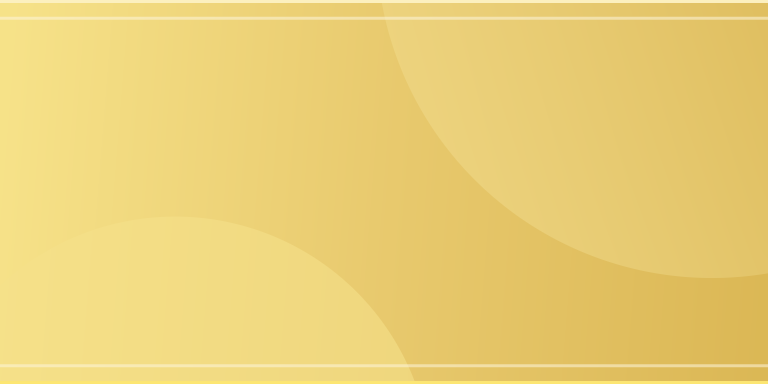
Reproduce this background procedurally as a Shadertoy shader.

```glsl
// Golden banner: a soft left-to-right gradient with two translucent discs
// cut off by the canvas, framed by thin cream rules and bright edge strips.
// Everything is layered by mixing with antialiased distance masks.

// Coverage of a shape from its signed distance, in units of canvas height.
float coverage(float dist) {
    return clamp(0.5 - dist * iResolution.y, 0.0, 1.0);
}

float disc(vec2 p, vec2 center, float radius) {
    return coverage(length(p - center) - radius);
}

float band(float y, float center, float halfWidth) {
    return coverage(abs(y - center) - halfWidth);
}

void mainImage(out vec4 fragColor, in vec2 fragCoord) {
    vec2 p = fragCoord / iResolution.y;
    vec2 uv = fragCoord / iResolution.xy;

    // Gold gradient, slightly tilted so the lower right is darkest
    vec3 paleGold = vec3(0.965, 0.885, 0.535);
    vec3 midGold = vec3(0.91, 0.79, 0.43);
    vec3 deepGold = vec3(0.86, 0.72, 0.335);
    float t = clamp(uv.x + 0.04 * (0.5 - uv.y), 0.0, 1.0);
    vec3 color = mix(paleGold, midGold, min(2.0 * t, 1.0));
    color = mix(color, deepGold, max(2.0 * t - 1.0, 0.0));

    // Upper right disc, fading toward the top right corner
    float fade = clamp((uv.x - 0.5) * 1.3 + (uv.y - 0.6) * 0.7, 0.0, 1.0);
    float upperDisc = disc(p, vec2(1.854, 1.150), 0.874);
    color = mix(color, vec3(0.96, 0.89, 0.60), upperDisc * mix(0.42, 0.12, fade));

    // Lower left disc, blending into the pale side
    float lowerDisc = disc(p, vec2(0.456, -0.232), 0.668);
    color = mix(color, vec3(0.96, 0.88, 0.54), lowerDisc * 0.6);

    // Translucent rules, mirrored about the horizontal midline
    float edgeDistance = min(uv.y, 1.0 - uv.y);
    color = mix(color, vec3(0.99, 0.96, 0.86), 0.55 * band(edgeDistance, 0.0475, 0.0039));

    // Edge strips: cream above, bright yellow below
    color = mix(color, vec3(0.99, 0.94, 0.75), band(uv.y, 1.0, 0.0078));
    color = mix(color, vec3(0.99, 0.90, 0.45), band(uv.y, 0.0, 0.0078));

    fragColor = vec4(color, 1.0);
}
```
